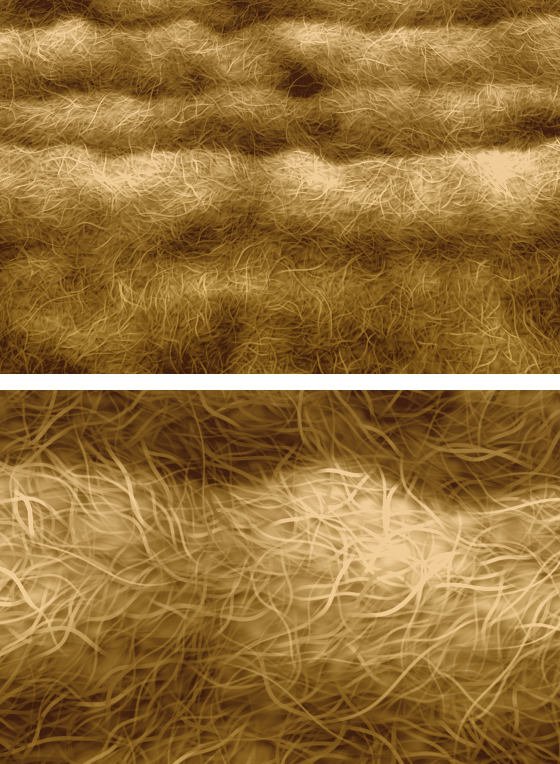
Top: the whole. Bottom: its middle third, enlarged.
Give the GLSL for this texture, as a WebGL 2 fragment shader.

```glsl
#version 300 es
precision highp float;
// Rolled rows of shaggy golden fibre, lit from above, with loose curling strands.
uniform vec2 u_resolution;
out vec4 fragColor;

vec4 hash4(vec3 p) {
  vec4 v = fract(p.xyzx * vec4(.1031, .1030, .0973, .1099));
  v += dot(v, v.wzxy + 33.33);
  return fract((v.xxyz + v.yzzw) * v.zywx);
}

float noise(vec2 p) {
  vec2 i = floor(p), f = fract(p);
  f = f * f * (3. - 2. * f);
  float a = hash4(vec3(i, 5.)).x, b = hash4(vec3(i + vec2(1, 0), 5.)).x;
  float c = hash4(vec3(i + vec2(0, 1), 5.)).x, d = hash4(vec3(i + 1., 5.)).x;
  return mix(mix(a, b, f.x), mix(c, d, f.x), f.y);
}

// Brightness of the rows, each bright at its crest and dark at its foot
float rowLight(vec2 p) {
  float crest[6] = float[6](1.07, .95, .75, .60, .31, 0.);
  float top[5] = float[5](.58, .84, .74, .95, .54);
  float foot[5] = float[5](.24, .32, .22, .14, .32);
  float light = .4;
  for (int i = 0; i < 5; i++) {
    float row = float(i);
    float edge = crest[i] + .05 * (noise(vec2(p.x * 3., row * 7.)) - .5)
               + .045 * (noise(vec2(p.x * 10., row * 7. + 3.)) - .5);
    float depth = (edge - p.y) / (crest[i] - crest[i + 1]);
    float soft = i == 4 ? .07 : .014;
    light = mix(light, mix(top[i], foot[i], smoothstep(.15, .95, depth)),
                smoothstep(-soft, soft, edge - p.y));
  }
  // Clumps, hollows and a slanting cleft
  float clump = noise(p * vec2(6, 9)) + .6 * noise(p * vec2(15, 21));
  light += .5 * (clump - .8);
  light -= .25 * smoothstep(.68, .9, noise(p * vec2(3.5, 6) + 40.));
  vec2 cleft = p - vec2(.77, .83);
  cleft.x += .6 * cleft.y;
  return light - .4 * exp(-dot(cleft * cleft, vec2(400, 90)));
}

vec3 fibreColor(float tone) {
  vec3 ramp[6] = vec3[6](vec3(.35, .21, .07), vec3(.46, .31, .09), vec3(.55, .40, .14),
                         vec3(.65, .50, .24), vec3(.77, .63, .37), vec3(.89, .75, .51));
  float t = clamp(tone * 5., -.9, 5.4);
  int i = int(clamp(floor(t), 0., 4.));
  return mix(ramp[i], ramp[i + 1], t - float(i));
}

// Mild perspective: strands shrink towards the top
vec2 recede(vec2 p) {
  float h = 3. - p.y;
  return 2.4 * vec2((p.x - .75) / h, -log(h));
}

vec2 unrecede(vec2 q) {
  float h = exp(-q.y / 2.4);
  return vec2(.75 + q.x * h / 2.4, 3. - h);
}

void main() {
  vec2 p = gl_FragCoord.xy / u_resolution.y;
  vec2 q = recede(p);
  float pixel = 2.4 / (3. - p.y) / u_resolution.y;
  float light = rowLight(p);
  float tone = light - .05 + .4 * (noise(p * vec2(70, 120)) - .5);

  // Layers of strands from back to front, one strand per cell
  for (int layer = 0; layer < 36; layer++) {
    float k = float(layer) / 35.;
    bool stray = layer > 31;
    float freq = stray ? 7. : 10. + 11. * fract(float(layer) * .618);
    vec2 g = q * freq + float(layer) * vec2(3.7, 5.3);
    for (int n = 0; n < 9; n++) {
      vec2 cell = floor(g) + vec2(n % 3 - 1, n / 3 - 1);
      vec4 r = hash4(vec3(cell, float(layer) + 11.));
      if (stray && r.w < .7) continue;
      vec2 away = g - cell - r.xy;
      vec2 center = unrecede(q - away / freq);

      // Combed into tufts, flatter on the crests than in the lowest row
      float upper = smoothstep(.22, .4, center.y);
      float comb = sin(center.x * 9. + 2.5 * sin(center.y * 13. + center.x * 4.));
      float angle = (r.z - .5) * (layer % 3 == 0 ? 3.1 : mix(1.9, 1.5, upper))
                  + .7 * comb + mix(1.1, 0., upper);
      float ca = cos(angle), sa = sin(angle);
      vec2 s = vec2(ca * away.x + sa * away.y, ca * away.y - sa * away.x);
      float bend = (fract(r.x * 17. + r.w * 5.) - .5) * .95;
      float phase = r.y * 40.;
      float slope = 2. * bend * s.x + .3 * cos(s.x * 6. + phase);
      float offset = s.y - bend * s.x * s.x - .05 * sin(s.x * 6. + phase);
      float d = offset * inversesqrt(1. + slope * slope) / freq;

      // Most strands are faint and soft, a few are solid
      float solid = fract(r.y * 23. + r.z * 7.);
      float reach = mix(.5, .92, fract(r.z * 31.));
      float taper = 1. - smoothstep(reach * .35, reach, abs(s.x));
      float width = mix(.0007, .0019, solid * solid);
      float blur = pixel * mix(1.2, .8, solid);
      float cover = taper * (1. - smoothstep(width - blur, width + blur, abs(d)));
      cover *= stray ? .9 : mix(.4, .9, solid * solid);
      tone -= .05 * taper * (1. - smoothstep(0., .007, abs(d + .003)));
      if (cover > .01) {
        float shade = mix(rowLight(center), light, .5) + (r.w - .5) * .56
                    + mix(.06, .24, k);
        if (stray) shade -= .06;
        tone = mix(tone, shade, cover);
      }
    }
  }

  // Golden near the viewer, paler farther back
  vec3 tint = mix(vec3(1., .99, .88), vec3(1., 1., 1.05), smoothstep(.1, .6, p.y));
  fragColor = vec4(fibreColor(tone) * tint, 1.);
}
```
